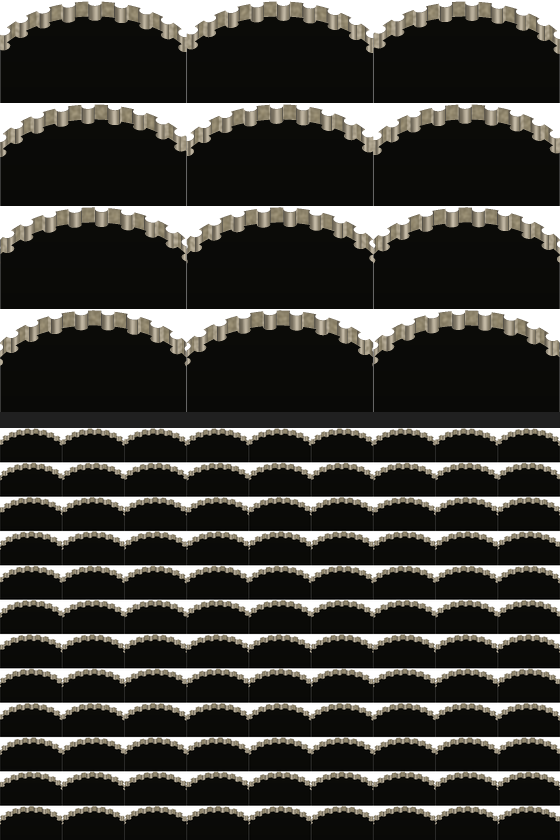
Top: one tile. Bottom: repeated 3 by 3.
A WebGL 2 fragment shader for this pattern:

```glsl
#version 300 es
precision highp float;
// Tiled arches: a ring of square blocks and half-round columns around a black floor, 3 by 4.

uniform vec2 u_resolution;
out vec4 outColor;

const vec2 REPEATS = vec2(3.0, 4.0);
const float CELL_HEIGHT = 0.551;          // cell width is 1
const vec2 RING = vec2(0.586, 0.36);      // half axes of the floor ellipse
const float WALL = 0.08;                  // wall height
const float RING_Y = -0.448;              // ring centre below the cell top
const float STEP = 0.247;                 // angle from block to block
const vec4 ROW_TURN = vec4(-0.44, 0.30, -0.19, 0.05);

const vec3 BLACK = vec3(0.04, 0.04, 0.03);
const vec3 WHITE = vec3(1.0);
const vec3 STONE = vec3(0.57, 0.53, 0.43);
const vec3 PALE = vec3(0.76, 0.72, 0.64);
const vec3 UMBER = vec3(0.42, 0.39, 0.33);
const vec3 SHADOW = vec3(0.27, 0.26, 0.24);

vec2 gradientAt(vec2 lattice, vec2 period) {
  vec3 h = fract(mod(lattice, period).xyx * vec3(0.1031, 0.1030, 0.0973));
  h += dot(h, h.yzx + 33.33);
  float angle = 6.2832 * fract((h.x + h.y) * h.z);
  return vec2(cos(angle), sin(angle));
}

// Gradient noise that wraps after a whole period
float noise(vec2 p, vec2 period) {
  vec2 i = floor(p), f = p - i;
  vec2 s = f * f * f * (f * (f * 6.0 - 15.0) + 10.0);
  vec2 e = vec2(1.0, 0.0);
  float a = dot(gradientAt(i, period), f);
  float b = dot(gradientAt(i + e.xy, period), f - e.xy);
  float c = dot(gradientAt(i + e.yx, period), f - e.yx);
  float d = dot(gradientAt(i + e.xx, period), f - e.xx);
  return mix(mix(a, b, s.x), mix(c, d, s.x), s.y);
}

// Position across a column: within -1..1 on columns, beyond that on blocks
float columnCoord(float angle, float turn) {
  return (fract(angle / STEP - turn) - 0.5) * 4.0;
}

// Signed distance to the scalloped ring, negative inside
float ringDistance(vec2 p, float turn) {
  vec2 q = p / RING;
  float u = columnCoord(atan(q.x, q.y), turn);
  float bulge = abs(u) < 1.0 ? 0.02 + 0.045 * sqrt(1.0 - u * u) : 0.0;
  return (length(q) - 1.0 + bulge) * RING.y;
}

// Angle of the wall at x, for a ring of the given scale
float wallAngle(float x, float scale) {
  return asin(clamp(x / (RING.x * scale), -1.0, 1.0));
}

vec3 columnColor(float u, float streak) {
  float light = exp(-pow((u - 0.12) / 0.5, 2.0));
  vec3 color = mix(UMBER, PALE, light) + 0.07 * streak;
  color = mix(color, STONE, 0.6 * smoothstep(0.45, 0.8, u));
  return mix(color, SHADOW, smoothstep(0.78, 1.0, abs(u)));
}

vec3 blockColor(vec2 q, float grain) {
  float glow = exp(-4.0 * dot(q, q));
  vec3 color = STONE * (0.93 + 0.14 * glow) + 0.09 * grain;
  float edge = smoothstep(0.84, 0.97, abs(q.x));
  return mix(color, PALE, edge * (0.6 + 0.5 * grain));
}

vec3 wallColor(vec2 p, vec2 uv, float turn, float top, float bottom) {
  float u = columnCoord(wallAngle(p.x, 0.95), turn);
  vec2 finePeriod = vec2(150.0, 110.0), streakPeriod = vec2(240.0, 12.0);
  float grain = noise(uv * finePeriod, finePeriod);
  vec3 color;
  if (abs(u) < 1.0) {
    color = columnColor(u, noise(uv * streakPeriod, streakPeriod));
  } else {
    float a = wallAngle(p.x, 1.0);
    float across = (fract(a / STEP - turn + 0.5) - 0.5) * 4.0;
    float up = (p.y - RING.y * cos(a)) / WALL * 2.0 - 1.0;
    color = blockColor(vec2(across, up), grain);
  }
  // Worn rims above and below
  color = mix(color, UMBER, 0.8 * (1.0 - smoothstep(0.001, 0.004, -top)));
  float chipped = 0.5 + 0.6 * grain;
  return mix(color, PALE, chipped * (1.0 - smoothstep(0.001, 0.004, bottom)));
}

vec3 scene(vec2 uv) {
  vec2 grid = fract(uv) * REPEATS;
  vec2 cell = floor(grid), local = grid - cell;
  vec2 p = vec2(local.x - 0.5, (local.y - 1.0) * CELL_HEIGHT - RING_Y);
  float turn = ROW_TURN[int(REPEATS.y - 1.0 - cell.y)] + 0.07 * cell.x;

  float top = ringDistance(p - vec2(0.0, WALL), turn);
  float bottom = ringDistance(p, turn);
  vec3 floorColor = BLACK * (0.9 + 0.2 * local.y);
  vec3 color = floorColor;
  if (bottom > 0.0 && p.y > 0.0) color = wallColor(p, uv, turn, top, bottom);
  if (top > 0.0 && p.y > WALL) color = WHITE;

  // Hairline between columns of cells
  float line = 1.0 - smoothstep(0.001, 0.003, 0.5 - abs(p.x));
  return mix(color, max(color, vec3(0.55)), line);
}

void main() {
  // Average a 3 by 3 grid of samples to smooth the edges
  vec3 sum = vec3(0.0);
  for (int i = 0; i < 9; i++) {
    vec2 offset = (vec2(i % 3, i / 3) - 1.0) / 3.0;
    sum += scene((gl_FragCoord.xy + offset) / u_resolution);
  }
  outColor = vec4(sum / 9.0, 1.0);
}
```
